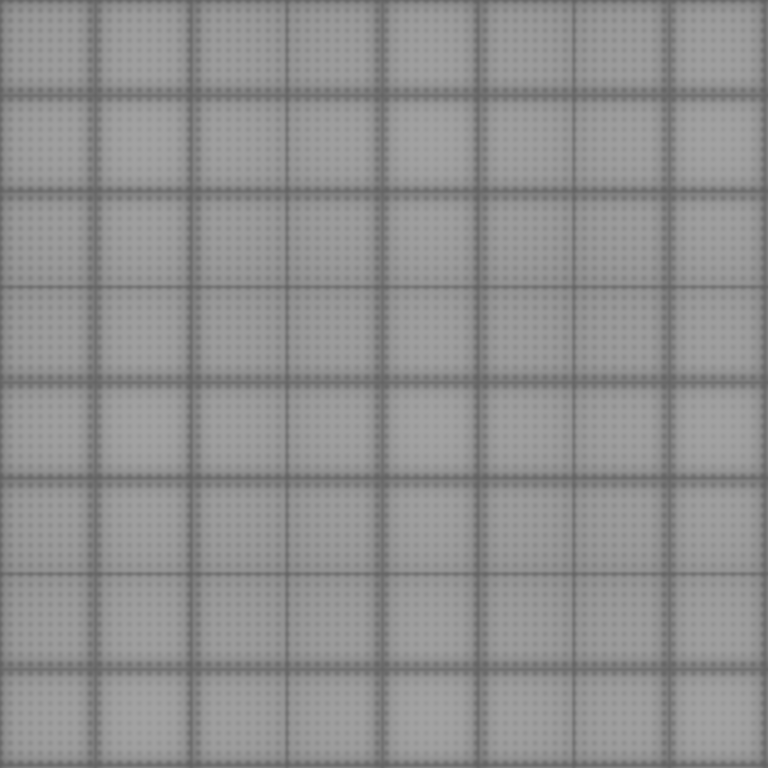
This pattern is drawn by a Shadertoy shader. Its source:

```glsl
// Soft grey plaid: eight by eight cells, thin seams, blurred bands and a fine dot screen.
#define CELLS 8.03
#define DOTS 77.6
#define LIGHT vec3(0.64)
#define DARK vec3(0.37)
#define SEAM_WIDTH 0.018
#define SEAM_DEPTH 0.62
#define HALO_WIDTH 0.11
#define BAND_WIDTH 0.088
#define BAND_SHIFT 0.022
#define BAND_DEPTH 0.40
#define DOT_SPREAD 0.08
#define DOT_DEPTH 0.14

const float TAU = 6.2831853;

float bell(float d, float width) {
    return exp(-d * d / (width * width));
}

// Broad shading along one axis: every third line carries no band.
float softShade(float x) {
    float line = floor(x + 0.5);
    float d = x - line;
    float kind = mod(line, 3.0);
    float side = kind < 0.5 ? 0.0 : (kind < 1.5 ? -1.0 : 1.0);
    float band = abs(side) * BAND_DEPTH * bell(d - side * BAND_SHIFT, BAND_WIDTH);
    float border = line < 0.5 ? 0.3 * bell(d, 0.07) : 0.0;
    float halo = 0.19 * exp(-abs(d) / HALO_WIDTH);
    float dimming = 0.035 * (1.0 + cos(TAU * x / 3.0));
    return band + border + halo + dimming;
}

// Thin seam at each cell border, widened to stay smooth at small sizes.
float seam(float x, float pixel) {
    float d = x - floor(x + 0.5);
    float width = sqrt(SEAM_WIDTH * SEAM_WIDTH + 0.25 * pixel * pixel);
    return SEAM_DEPTH * bell(d, width) * SEAM_WIDTH / width;
}

float dotScreen(vec2 p) {
    vec2 q = fract(p + 0.42) - 0.5;
    return exp(-dot(q, q) / DOT_SPREAD);
}

void mainImage(out vec4 fragColor, in vec2 fragCoord) {
    // Canvas units measured from the top left
    vec2 uv = vec2(fragCoord.x, iResolution.y - fragCoord.y) / iResolution.y;
    vec2 p = uv * CELLS;
    float pixel = CELLS / iResolution.y;

    // Bands and seams, with dots that deepen inside the bands
    float soft = softShade(p.x) + softShade(p.y);
    float seams = seam(p.x, pixel) + seam(p.y, pixel);
    float dots = dotScreen(uv * DOTS) * (DOT_DEPTH + 1.15 * soft);

    // Saturating mix keeps the crossings from turning black
    float shade = 1.0 - exp(-(soft + seams + dots));
    fragColor = vec4(mix(LIGHT, DARK, shade), 1.0);
}
```
